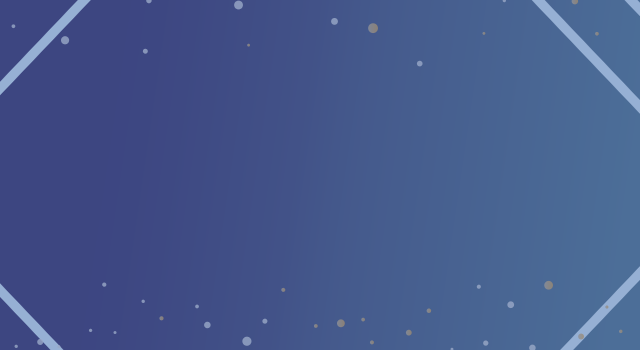
Reproduce this background procedurally as a WebGL 2 fragment shader.

```glsl
#version 300 es
precision highp float;
// Blue diagonal gradient with pale slanted bars cutting the corners,
// and small translucent confetti discs scattered along the top and bottom.
// Lengths are in canvas heights; discs are spread by a stratified hash loop.

uniform vec2 u_resolution;
out vec4 fragColor;

// Integer hash giving three values in 0..1
vec3 hash3(uint n) {
    uvec3 v = uvec3(n, n + 71u, n + 193u) * 747796405u + 2891336453u;
    v = ((v >> ((v >> 28u) + 4u)) ^ v) * 277803737u;
    v = (v >> 22u) ^ v;
    return vec3(v >> 8u) / 16777216.0;
}

// Smooth coverage of a signed distance over one pixel
float coverage(float dist) {
    return clamp(0.5 - dist * u_resolution.y, 0.0, 1.0);
}

// Bar across a corner; q is measured inward from that corner
float cornerBar(vec2 q, float reach) {
    float slope = 1.05;
    float dist = abs(q.x * slope + q.y - reach) - 0.0195;
    return coverage(dist / length(vec2(slope, 1.0)));
}

vec3 backdrop(vec2 uv) {
    float t = uv.x - 0.08 * (uv.y - 0.5);
    vec3 indigo = vec3(0.238, 0.273, 0.507);
    vec3 middle = vec3(0.264, 0.335, 0.540);
    vec3 steel = vec3(0.298, 0.433, 0.597);
    vec3 color = mix(indigo, middle, smoothstep(0.12, 0.60, t));
    return mix(color, steel, clamp((t - 0.46) / 0.54, 0.0, 1.0));
}

// Blend one band of discs, rising from the edge where height is zero
vec3 confetti(vec3 color, vec2 p, float width, int count, float depth, uint seed) {
    for (int i = 0; i < count; i++) {
        vec3 place = hash3(seed + uint(i) * 17u);
        vec3 look = hash3(seed + uint(i) * 17u + 5003u);
        vec2 center = vec2((float(i) + place.x) / float(count) * width,
                           depth * pow(place.y, 1.3));
        float radius = mix(0.004, 0.0145, place.z * place.z);
        vec2 d = p - center;

        // Tan discs are shaded across, the others are plain pale blue
        float shade = clamp(0.5 - 0.5 * d.x / radius, 0.0, 1.0);
        vec3 tan = mix(vec3(0.61, 0.54, 0.44), vec3(0.56, 0.57, 0.60), shade);
        vec3 pale = vec3(0.60, 0.66, 0.78);
        vec3 disc = look.x < 0.55 ? tan : pale;
        color = mix(color, disc, 0.8 * coverage(length(d) - radius));
    }
    return color;
}

void main() {
    vec2 uv = gl_FragCoord.xy / u_resolution;
    vec2 p = gl_FragCoord.xy / u_resolution.y;
    float width = u_resolution.x / u_resolution.y;
    vec3 color = backdrop(uv);

    // Corner bars, with a second one at the upper right
    vec2 far = vec2(width, 1.0) - p;
    float bars = cornerBar(p, 0.171);
    bars = max(bars, cornerBar(vec2(p.x, far.y), 0.253));
    bars = max(bars, cornerBar(vec2(far.x, p.y), 0.220));
    bars = max(bars, cornerBar(far, 0.3055));
    bars = max(bars, cornerBar(far, 0.027));
    color = mix(color, vec3(0.59, 0.69, 0.83), bars);

    // Sparse discs above, denser ones below
    color = confetti(color, vec2(p.x, far.y), width, 13, 0.22, 11u);
    color = confetti(color, p, width, 28, 0.20, 907u);
    fragColor = vec4(color, 1.0);
}
```
